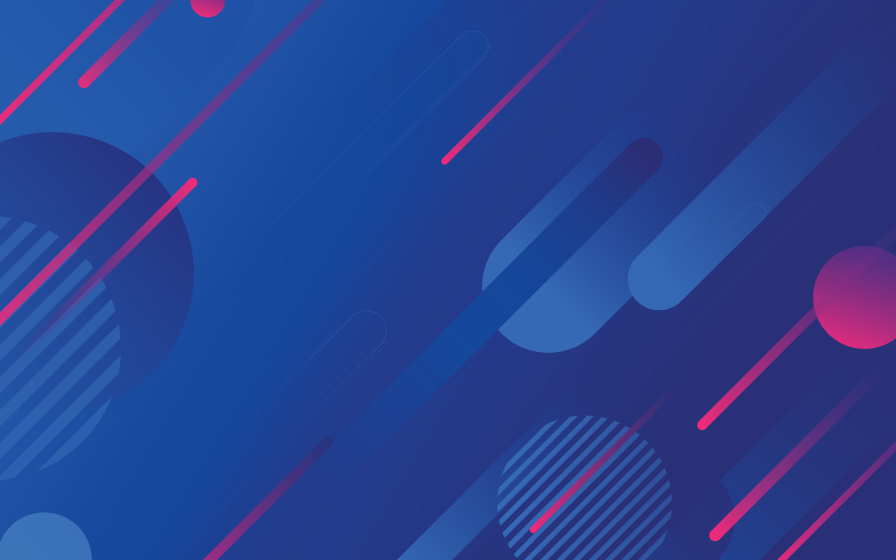
Give the GLSL for this background, as a WebGL 1 fragment shader.

```glsl
precision highp float;
// Blue gradient backdrop with diagonal capsules, glowing pink bars and striped discs.
uniform vec2 u_resolution;

const vec2 DIAGONAL = vec2(0.70711, 0.70711);
const vec3 SKY = vec3(0.21, 0.41, 0.71);
const vec3 AZURE = vec3(0.08, 0.28, 0.61);
const vec3 NAVY = vec3(0.16, 0.19, 0.47);
const vec3 PINK = vec3(0.93, 0.17, 0.48);
const vec3 PURPLE = vec3(0.36, 0.18, 0.53);

// Antialiased coverage of a signed distance
float coverage(float d) {
  return clamp(0.5 - d * u_resolution.y, 0.0, 1.0);
}

vec3 blend(vec3 base, vec4 tint, float mask) {
  return mix(base, tint.rgb, clamp(tint.a, 0.0, 1.0) * mask);
}

// Distance to a diagonal capsule; a negative length runs down-left
float capsule(vec2 p, vec2 start, float len, float r) {
  vec2 q = p - start;
  float t = clamp(dot(q, DIAGONAL) / len, 0.0, 1.0);
  return length(q - DIAGONAL * len * t) - r;
}

// Capsule whose colour and opacity change along its length
vec3 bar(vec3 base, vec2 p, vec2 start, float len, float r, vec4 from, vec4 to) {
  float t = clamp(dot(p - start, DIAGONAL) / len, 0.0, 1.0);
  return blend(base, mix(from, to, t), coverage(capsule(p, start, len, r)));
}

// Thin pale outline that fades along a capsule
vec3 rim(vec3 base, vec2 p, vec2 start, float len, float r, float strength) {
  float t = clamp(dot(p - start, DIAGONAL) / len, 0.0, 1.0);
  float d = abs(capsule(p, start, len, r)) - 0.0008;
  return blend(base, vec4(SKY, strength * (1.0 - t)), coverage(d));
}

// Disc shaded across its width in the given direction
vec3 disc(vec3 base, vec2 p, vec2 c, float r, vec2 dir, vec4 from, vec4 to) {
  float t = clamp(0.5 + 0.5 * dot(p - c, dir) / r, 0.0, 1.0);
  return blend(base, mix(from, to, t), coverage(length(p - c) - r));
}

// Diagonal stripes; spacing and width are measured horizontally
float stripes(vec2 p, float offset, float spacing, float width) {
  float cell = abs(fract((p.x - p.y - offset) / spacing + 0.5) - 0.5);
  return coverage((cell * spacing - 0.5 * width) * DIAGONAL.x);
}

vec3 backdrop(vec2 p) {
  float t = p.x + 0.6 * (1.0 - p.y);
  vec3 c = mix(vec3(0.14, 0.34, 0.66), AZURE, smoothstep(0.35, 0.87, t));
  c = mix(c, vec3(0.14, 0.23, 0.55), smoothstep(0.82, 1.1, t));
  return mix(c, NAVY, smoothstep(1.1, 1.75, t));
}

vec3 softBands(vec3 c, vec2 p) {
  c = bar(c, p, vec2(0.963, 1.0), -0.55, 0.117, vec4(0.14, 0.23, 0.55, 0.75), vec4(AZURE, 0.0));
  c = bar(c, p, vec2(0.844, 0.917), -0.9, 0.028, vec4(AZURE, 0.35), vec4(AZURE, 0.1));
  c = rim(c, p, vec2(0.844, 0.917), -0.9, 0.028, 0.35);
  c = rim(c, p, vec2(0.654, 0.409), -0.4, 0.036, 0.4);
  c = bar(c, p, vec2(0.04, 0.855), 0.27, 0.229, vec4(0.15, 0.36, 0.68, 0.8), vec4(0.12, 0.32, 0.65, 0.8));
  c = bar(c, p, vec2(1.21, -0.04), 0.6, 0.075, vec4(0.11, 0.3, 0.64, 0.8), vec4(NAVY, 0.0));
  c = bar(c, p, vec2(0.729, -0.029), 0.45, 0.035, vec4(SKY, 1.0), vec4(AZURE, 0.0));
  // Faint parallel hairlines
  for (int i = 0; i < 6; i++) {
    float d = abs(p.x - p.y + 0.04 - 0.172 * float(i)) * DIAGONAL.x - 0.0007;
    c = blend(c, vec4(SKY, 0.16), coverage(d));
  }
  return c;
}

vec3 largeShapes(vec3 c, vec2 p) {
  c = disc(c, p, vec2(0.094, 0.512), 0.252, DIAGONAL, vec4(0.13, 0.32, 0.64, 0.5), vec4(0.15, 0.2, 0.51, 1.0));
  float leftDisc = coverage(length(p - vec2(-0.02, 0.378)) - 0.236);
  c = blend(c, vec4(0.19, 0.39, 0.69, 0.8), leftDisc * stripes(p, -0.604, 0.0585, 0.029));
  c = disc(c, p, vec2(0.079, 0.0), 0.085, DIAGONAL, vec4(0.24, 0.46, 0.73, 1.0), vec4(0.23, 0.44, 0.72, 1.0));
  // Bright capsule crossed by a dark one
  c = bar(c, p, vec2(0.979, 0.488), 0.36, 0.118, vec4(SKY, 1.0), vec4(AZURE, 0.0));
  c = bar(c, p, vec2(1.15, 0.72), -0.83, 0.034, vec4(AZURE, 2.2), vec4(AZURE, 0.0));
  c = bar(c, p, vec2(1.15, 0.72), -0.4, 0.034, vec4(0.17, 0.18, 0.46, 1.0), vec4(AZURE, 0.0));
  c = bar(c, p, vec2(1.177, 0.502), 0.6, 0.056, vec4(SKY, 1.0), vec4(AZURE, 0.0));
  c = rim(c, p, vec2(1.35, 0.62), -0.3, 0.017, 0.4);
  // Striped disc in front of a dark capsule
  c = bar(c, p, vec2(1.208, 0.073), -0.3, 0.104, vec4(NAVY, 0.85), vec4(NAVY, 0.0));
  vec2 center = vec2(1.044, 0.102);
  float mask = coverage(length(p - center) - 0.156);
  float fade = 0.8 - 1.6 * (p.x - center.x);
  return blend(c, vec4(SKY, fade), mask * stripes(p, 0.942, 0.029, 0.013));
}

vec3 pinkAccents(vec3 c, vec2 p) {
  vec4 hot = vec4(PINK, 1.0);
  vec4 faded = vec4(PURPLE, 0.0);
  c = bar(c, p, vec2(-0.02, 0.766), 0.45, 0.0065, hot, vec4(0.65, 0.18, 0.52, 0.9));
  c = bar(c, p, vec2(0.15, 0.853), 0.24, 0.0105, vec4(PINK, 0.9), vec4(PURPLE, 0.3));
  c = bar(c, p, vec2(-0.02, 0.41), 0.86, 0.0085, vec4(PINK, 0.9), vec4(PURPLE, 0.45));
  c = bar(c, p, vec2(0.344, 0.674), -0.45, 0.0085, hot, faded);
  c = bar(c, p, vec2(0.794, 0.712), 0.42, 0.006, hot, vec4(PURPLE, 0.1));
  c = bar(c, p, vec2(0.36, -0.015), 0.32, 0.009, vec4(0.7, 0.17, 0.5, 0.9), vec4(NAVY, 0.7));
  c = bar(c, p, vec2(0.952, 0.054), 0.365, 0.006, hot, vec4(NAVY, 0.5));
  c = bar(c, p, vec2(1.277, 0.044), 0.44, 0.0105, hot, faded);
  c = bar(c, p, vec2(1.38, -0.016), 0.36, 0.006, hot, vec4(PURPLE, 0.6));
  vec2 up = vec2(0.3, 0.954);
  c = disc(c, p, vec2(0.371, 1.0), 0.031, up, hot, vec4(PURPLE, 1.0));
  c = disc(c, p, vec2(1.544, 0.469), 0.092, up, vec4(0.87, 0.17, 0.49, 1.0), vec4(PURPLE, 0.7));
  return bar(c, p, vec2(1.254, 0.241), 0.52, 0.009, hot, vec4(PURPLE, 0.1));
}

void main() {
  vec2 p = gl_FragCoord.xy / u_resolution.y;
  vec3 color = softBands(backdrop(p), p);
  color = largeShapes(color, p);
  color = pinkAccents(color, p);
  gl_FragColor = vec4(color, 1.0);
}
```
